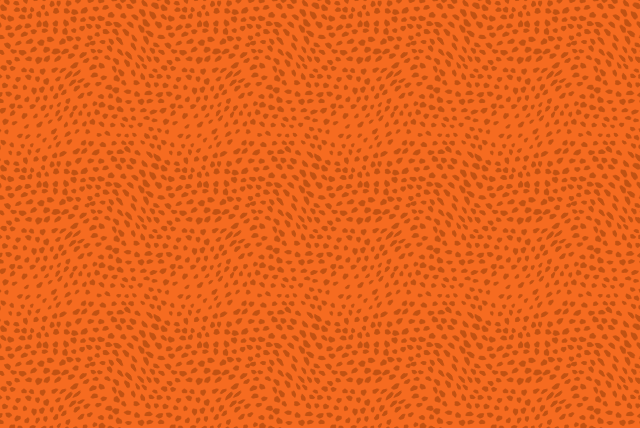
Give the GLSL for this pattern, as a WebGL 1 fragment shader.

```glsl
precision highp float;
// Draws a repeating field of small dark irregular flecks on orange.

uniform vec2 u_resolution;

const float TAU = 6.2831853;
const float TILE = 0.375;               // repeat length, in canvas heights
const vec2 GRID = vec2(16.0, 18.0);     // flecks per repeat
const vec2 TILE_SHIFT = vec2(0.0, 0.273);
const vec3 ORANGE = vec3(0.965, 0.42, 0.125);
const vec3 RUST = vec3(0.755, 0.32, 0.075);

vec2 hash2(vec2 p) {
  vec2 s = vec2(dot(p, vec2(127.1, 311.7)), dot(p, vec2(269.5, 183.3)));
  return fract(sin(s) * 43758.545);
}

vec2 rotate(vec2 p, float angle) {
  float c = cos(angle), s = sin(angle);
  return vec2(c * p.x + s * p.y, c * p.y - s * p.x);
}

// Bends the rows of flecks; repeats with the tile.
vec2 bend(vec2 t) {
  return vec2(
    0.45 * sin(TAU * (t.y + 0.2)) + 0.25 * sin(TAU * (2.0 * t.y + t.x)),
    0.60 * sin(TAU * (t.x + 0.1)) + 0.25 * sin(TAU * (2.0 * t.x - t.y)));
}

// Direction of the long axis across the tile.
float flowAngle(vec2 t) {
  return 0.15 + 0.75 * cos(TAU * (t.x - 0.29)) + 0.45 * sin(TAU * (t.y + 0.1));
}

// Flecks are small near the lower seam and grow upwards.
float fleckRadius(vec2 t) {
  float side = 0.5 + 0.5 * cos(TAU * (t.x - 0.29));
  float low = 1.0 - smoothstep(0.0, 0.65, t.y);
  return 0.0066 - low * (0.0006 + 0.0010 * side);
}

// Approximate distance to a lumpy, stretched disc.
float fleckDistance(vec2 p, float radius, float stretch, vec2 seed) {
  p *= vec2(1.0 / stretch, stretch);
  float a = atan(p.y, p.x);
  float lumps = 0.09 * sin(a + TAU * seed.x)
              + 0.08 * sin(3.0 * a + TAU * seed.y)
              + 0.05 * sin(5.0 * a + TAU * (seed.x + seed.y));
  return length(p) - radius * (1.0 + lumps);
}

// Nearest fleck in a staggered, jittered grid.
float fleckField(vec2 p) {
  vec2 t = (p - TILE_SHIFT) / TILE;
  vec2 g = t * GRID + bend(t);
  vec2 cellSize = TILE / GRID;
  float nearest = 1.0;
  for (int j = -1; j <= 1; j++) {
    float row = floor(g.y) + float(j);
    float stagger = 0.5 * mod(row, 2.0);
    for (int i = -1; i <= 1; i++) {
      float col = floor(g.x - stagger) + float(i);
      vec2 id = mod(vec2(col, row), GRID);
      vec2 place = hash2(id + 3.0);
      vec2 shape = hash2(id + 41.0);
      vec2 seed = hash2(id + 87.0);
      vec2 center = vec2(col + stagger, row) + 0.5 + 0.4 * (place - 0.5);
      vec2 home = (id + 0.5) / GRID;
      float angle = flowAngle(home) + 1.1 * (seed.x - 0.5);
      float radius = fleckRadius(home) + 0.0019 * (shape.x - 0.5);
      float stretch = mix(1.03, 1.24, shape.y);
      vec2 q = rotate((g - center) * cellSize, angle);
      nearest = min(nearest, fleckDistance(q, radius, stretch, seed));
    }
  }
  return nearest;
}

void main() {
  vec2 p = gl_FragCoord.xy / u_resolution.y;
  float soft = 0.8 / u_resolution.y;
  float ink = 1.0 - smoothstep(-soft, soft, fleckField(p));
  gl_FragColor = vec4(mix(ORANGE, RUST, ink), 1.0);
}
```
